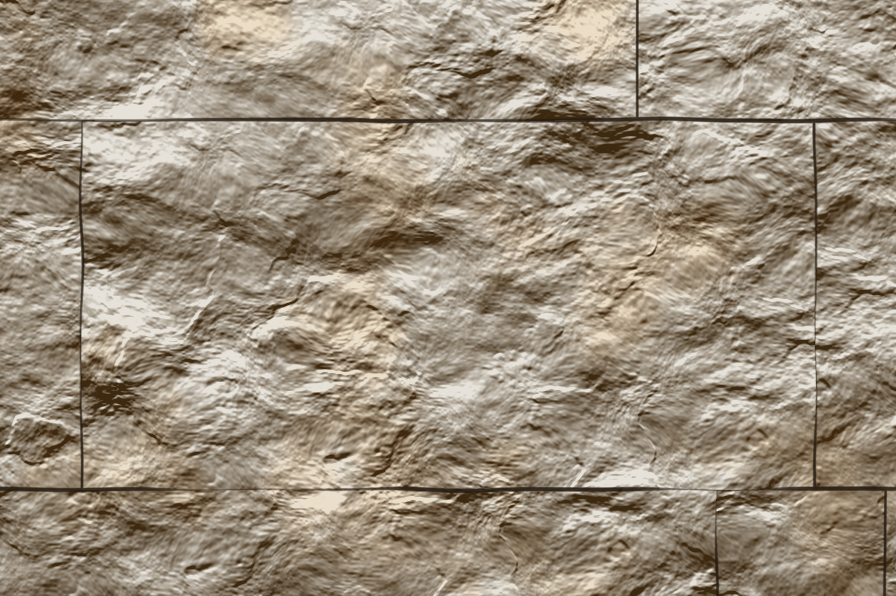
Write a Shadertoy shader that draws this texture.

```glsl
// Rough split-face limestone wall in large staggered courses, lit from above.

const float COURSE_HEIGHT = 0.621;
const float FIRST_JOINT = 0.178;
const float STONE_WIDTH = 1.231;
const vec3 SHADE = vec3(0.34, 0.27, 0.18);
const vec3 LIGHT = vec3(0.84, 0.82, 0.78);
const vec3 OCHRE = vec3(1.03, 0.98, 0.91);
const vec3 GAP = vec3(0.15, 0.11, 0.07);

float hash(vec2 p) {
    return fract(sin(dot(p, vec2(127.1, 311.7))) * 43758.5453);
}

float noise(vec2 p) {
    vec2 i = floor(p), f = fract(p);
    f = f * f * (3.0 - 2.0 * f);
    return mix(mix(hash(i), hash(i + vec2(1, 0)), f.x),
               mix(hash(i + vec2(0, 1)), hash(i + vec2(1, 1)), f.x), f.y);
}

// Layered noise, turned between octaves to hide the lattice
float fbm(vec2 p, int octaves) {
    float sum = 0.0, amp = 0.5;
    for (int i = 0; i < octaves; i++) {
        sum += amp * noise(p);
        p = mat2(1.6, 1.2, -1.2, 1.6) * p + 7.3;
        amp *= 0.5;
    }
    return sum;
}

// Height of the broken stone face: gritty lumps and small chipped scarps
float rockHeight(vec2 p, float seed) {
    vec2 q = p * vec2(6.0, 7.5) + seed * 17.0;
    q += 0.2 * vec2(noise(q * 1.9 + 4.0), noise(q * 1.9 + 19.0));
    float scarp = smoothstep(0.49, 0.56, fbm(q * 1.3 + 31.0, 5));
    return fbm(q, 6) + 0.06 * scarp;
}

// Slope towards the lamp above the wall
float relief(vec2 p, float seed) {
    const float STEP = 0.003;
    vec2 toLamp = STEP * normalize(vec2(-0.25, 1.0));
    return (rockHeight(p, seed) - rockHeight(p + toLamp, seed)) / STEP;
}

// Returns distance to the nearest upright joint, and the stone number
vec2 uprightJoint(float x, float course) {
    float start = course < 0.0 ? 1.203 : (course < 1.0 ? 0.137 : 1.070);
    float s = (x - start) / STONE_WIDTH;
    float local = fract(s) * STONE_WIDTH;
    float d = min(local, STONE_WIDTH - local);
    float id = floor(s);
    if (course < 0.0 && id == 0.0) { // a short filler stone
        d = min(d, abs(local - 0.281));
        id += 0.5 * step(0.281, local);
    }
    return vec2(d, id);
}

// Dark overhang: crisp lower lip, soft fade upwards
float overhang(float x, float v, float rough) {
    float lip = 0.655 + 0.04 * sin(x * 7.0 + 1.0) * sin(x * 3.1) + 0.3 * rough;
    float band = smoothstep(lip - 0.01, lip + 0.03, v)
               * (1.0 - smoothstep(lip + 0.04, lip + 0.24, v));
    return band * (0.6 + 0.4 * cos(7.4 * (x - 0.5)));
}

// Ragged shadow cast by the course above
float castShadow(float x, float v, float rough, float seed) {
    float depth = 0.22 * max(noise(vec2(x * 5.0, seed * 9.0)) - 0.42, 0.0);
    float edge = 1.0 - depth + 0.12 * rough;
    return smoothstep(edge - 0.01, edge + 0.02, v) * smoothstep(0.0, 0.04, depth);
}

float jointMask(float d, float halfWidth, float px) {
    return 1.0 - smoothstep(halfWidth - px, halfWidth + px, d);
}

void mainImage(out vec4 fragColor, in vec2 fragCoord) {
    float px = 1.0 / iResolution.y;
    vec2 p = fragCoord * px;
    float aspect = iResolution.x * px;

    // Courses and stones, with slightly uneven edges
    vec2 wobble = 0.006 * vec2(noise(p * 9.0), noise(p * 9.0 + 40.0)) - 0.003;
    vec2 w = p + wobble;
    float row = (w.y - FIRST_JOINT) / COURSE_HEIGHT;
    float course = floor(row), v = fract(row);
    vec2 upright = uprightJoint(w.x, course);
    float bedDist = min(v, 1.0 - v) * COURSE_HEIGHT;
    float seed = hash(vec2(upright.y, course) + 3.7);

    // Light and shade on the stone face, rougher in some patches
    float rough = fbm(p * 9.0 + seed * 5.0, 5) - 0.48;
    float patchiness = mix(0.65, 1.35, noise(p * 5.0 + 80.0));
    float tone = 0.6 + 0.075 * patchiness * relief(p, seed);
    tone += 0.26 * (p.y - 0.48) + 0.08 * (seed - 0.5);
    tone += 0.22 * (fbm(p * 3.5 + 11.0, 5) - 0.47);
    tone -= 0.32 * overhang(p.x, v, rough);
    tone -= 0.3 * castShadow(p.x, v, rough, seed);
    tone += 0.14 * (noise(p * 170.0) - 0.5);
    tone -= 0.1 * pow(abs(2.0 * p.x / aspect - 1.0), 3.0);

    // Lit arris on the upper edge, then warm mineral stains
    tone += 0.08 * smoothstep(0.985, 0.995, v);
    vec3 color = mix(SHADE, LIGHT, clamp(tone, -0.2, 1.12));
    color *= mix(vec3(1.0), OCHRE, smoothstep(0.45, 0.68, fbm(p * 5.0 + 23.0, 5)));

    // Narrow open joints that close up in places
    float wear = smoothstep(0.2, 0.75, noise(p * 5.0 + 60.0));
    float bed = jointMask(bedDist, 0.001 + 0.0025 * wear, px);
    float side = jointMask(upright.x, 0.0008 + 0.0015 * wear, px);
    color = mix(color, GAP, max(bed, side) * (0.5 + 0.4 * wear));

    fragColor = vec4(color, 1.0);
}
```
